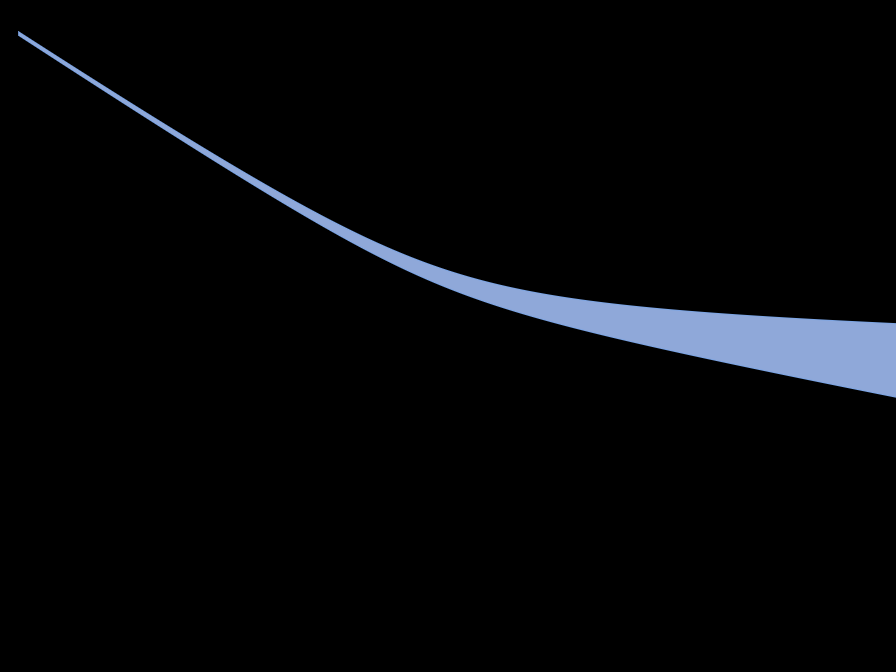
Give the GLSL for this background, as a WebGL 2 fragment shader.

```glsl
#version 300 es
precision highp float;
// A pale blue ribbon on black that falls from the upper left and widens rightwards.
// Each edge is a hyperbola: two straight slopes joined by a soft bend.
// Lengths are in canvas heights, with the origin at the lower left.

#define RIBBON_COLOR vec3(0.56, 0.66, 0.85)
#define RIM_COLOR vec3(0.47, 0.64, 0.90)
#define RIM_WIDTH 0.0025
#define EDGE_PAD 0.0008
#define TIP_X 0.027

uniform vec2 u_resolution;
out vec4 fragColor;

// Signed distance above a soft hinge, scaled by the local slope.
float aboveHinge(vec2 p, vec2 center, float slope, float bend, float softness) {
    float dx = p.x - center.x;
    float root = sqrt(dx * dx + softness * softness);
    float height = center.y + slope * dx + bend * root;
    float gradient = slope + bend * dx / root;
    return (p.y - height) / sqrt(1.0 + gradient * gradient);
}

void main() {
    vec2 p = gl_FragCoord.xy / u_resolution.y;
    float pixel = 1.0 / u_resolution.y;

    // Ribbon between the upper and lower edges, cut at its left tip
    float upper = aboveHinge(p, vec2(0.6493, 0.5224), -0.3469, 0.3200, 0.2517);
    float lower = aboveHinge(p, vec2(0.6424, 0.5321), -0.4256, 0.2369, 0.2083);
    float sides = max(upper, -lower) - EDGE_PAD;
    float dist = max(sides, TIP_X - p.x);

    // Smooth coverage and a slightly bluer rim
    float coverage = clamp(0.5 - dist / pixel, 0.0, 1.0);
    float rim = smoothstep(-RIM_WIDTH, 0.0, dist);
    vec3 color = mix(RIBBON_COLOR, RIM_COLOR, rim);

    fragColor = vec4(color * coverage, 1.0);
}
```
